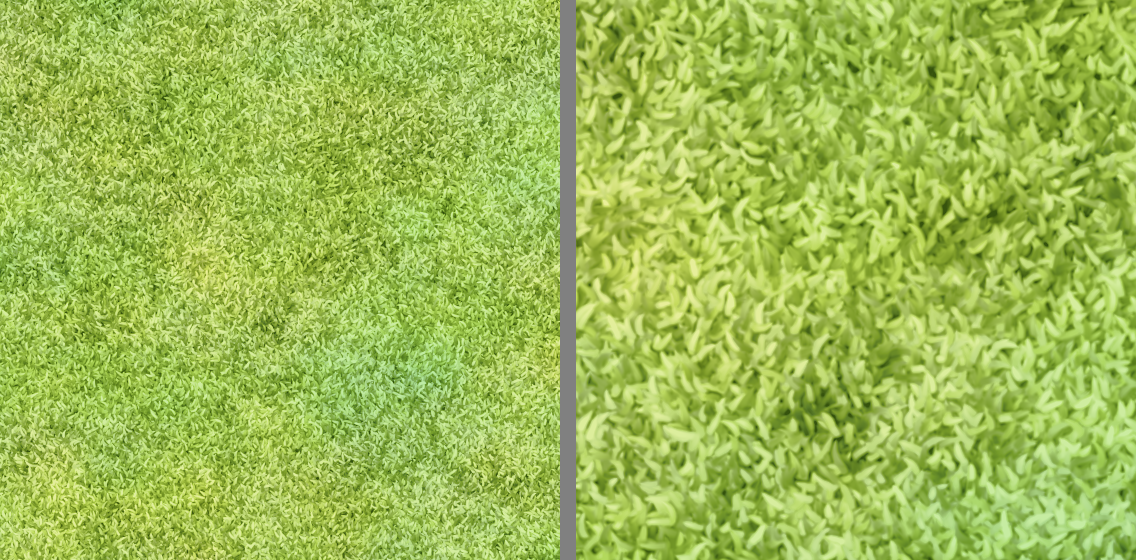
Left, the full canvas; right, a detail of the centre.
A WebGL 1 fragment shader for this texture:

```glsl
precision highp float;
// Sunlit mown lawn: layers of short tangled grass blades with soft patches of tone.
uniform vec2 u_resolution;

const vec3 DEEP   = vec3(0.20, 0.32, 0.05);
const vec3 DARK   = vec3(0.34, 0.47, 0.09);
const vec3 COOL   = vec3(0.34, 0.50, 0.25);
const vec3 MOSS   = vec3(0.47, 0.61, 0.16);
const vec3 LEAF   = vec3(0.60, 0.74, 0.25);
const vec3 DULL   = vec3(0.58, 0.69, 0.36);
const vec3 BRIGHT = vec3(0.71, 0.85, 0.36);
const vec3 PALE   = vec3(0.73, 0.85, 0.53);
const vec3 GLINT  = vec3(0.84, 0.93, 0.62);

const int   LAYERS      = 5;
const float DENSITY     = 108.0;  // blade cells across the canvas
const float HALF_WIDTH  = 0.21;   // in cells
const float SOFTNESS    = 0.0016; // edge blur, in canvas units
const float LEAN_SPREAD = 2.5;    // random tilt of the blades, radians
const float BEND        = 0.7;
const float TONE_CENTRE = 0.69;
const float TONE_SPREAD = 0.78;
const float GAP_TONE    = 0.18;   // ground between the blades
const float SHADOW      = 0.25;
const float CONTRAST    = 1.14;
const float MEAN_TONE   = 0.57;
const float PATCH_TONE  = 0.42;
const float CLUMP_TONE  = 0.26;
const float GRAIN_TONE  = 0.24;
const float PATCH_DRY   = 1.4;
const vec3  WARM_SHIFT  = vec3(0.30, 0.02, -0.10);

vec3 hash3(vec2 p) {
  vec3 q = fract(vec3(p.xyx) * vec3(0.1031, 0.1030, 0.0973));
  q += dot(q, q.yxz + 33.33);
  return fract((q.xxy + q.yzz) * q.zyx);
}

float valueNoise(vec2 p) {
  vec2 i = floor(p), f = fract(p);
  f = f * f * (3.0 - 2.0 * f);
  float low  = mix(hash3(i).x, hash3(i + vec2(1.0, 0.0)).x, f.x);
  float high = mix(hash3(i + vec2(0.0, 1.0)).x, hash3(i + 1.0).x, f.x);
  return mix(low, high, f.y);
}

// Three octaves around zero, slightly stretched sideways.
float patches(vec2 p) {
  float sum = 0.0, weight = 0.54;
  p *= vec2(0.8, 1.15);
  for (int i = 0; i < 3; i++) {
    sum += weight * (valueNoise(p) - 0.5);
    p = p * 2.1 + 19.7;
    weight *= 0.55;
  }
  return sum;
}

// Coverage of a tapered blade; q is (along, across) from its middle.
float blade(vec2 q, float halfLength, float soft) {
  float u = clamp(q.x / halfLength, -1.0, 1.0);
  float width = HALF_WIDTH * (1.0 - 0.4 * u * u - 0.35 * u);
  float side = 1.0 - smoothstep(width - soft, width + soft, abs(q.y));
  float ends = 1.0 - smoothstep(halfLength - soft, halfLength + soft, abs(q.x));
  return side * ends;
}

float rise(float from, float to, float t) {
  return clamp((t - from) / (to - from), 0.0, 1.0);
}

vec3 grassColour(float tone, float dry) {
  vec3 c = mix(DEEP, mix(DARK, COOL, dry * 0.5), rise(0.0, 0.15, tone));
  c = mix(c, MOSS, rise(0.15, 0.35, tone));
  c = mix(c, mix(LEAF, DULL, dry), rise(0.35, 0.58, tone));
  c = mix(c, mix(BRIGHT, PALE, dry), rise(0.58, 0.80, tone));
  return mix(c, GLINT, rise(0.84, 1.2, tone));
}

void main() {
  float size = min(u_resolution.x, u_resolution.y);
  vec2 uv = gl_FragCoord.xy / size;
  float soft = max(SOFTNESS, 0.75 / size) * DENSITY;

  // Broad variation of light, dryness, hue and combing direction.
  float light = patches(uv * 9.0 + 3.1);
  float dryPatch = patches(uv * 8.0 + 41.0);
  float warmth = patches(uv * 4.5 + 23.0);
  float comb = patches(uv * 11.0 + 77.0) * 1.8;
  float clump = valueNoise(uv * vec2(44.0, 56.0) + 9.0) - 0.5;
  float grain = valueNoise(uv * vec2(185.0, 150.0) + 5.0) - 0.5;

  float tone = GAP_TONE;
  float dry = 0.4;

  // Blades from the lowest layer to the top one.
  for (int layer = 0; layer < LAYERS; layer++) {
    float depth = float(layer) / float(LAYERS - 1);
    vec2 p = uv * DENSITY + float(layer) * vec2(137.37, 71.61);
    vec2 cell = floor(p);
    for (int y = -1; y <= 1; y++) {
      for (int x = -1; x <= 1; x++) {
        vec2 id = cell + vec2(float(x), float(y));
        vec3 place = hash3(id);
        vec3 look = hash3(id + 311.7);
        float angle = 1.5708 + comb + (place.z - 0.5) * LEAN_SPREAD;
        vec2 dir = vec2(cos(angle), sin(angle));
        vec2 d = p - id - place.xy;
        vec2 q = vec2(dot(d, dir), dot(d, vec2(-dir.y, dir.x)));
        q.y += (look.y - 0.5) * BEND * q.x * q.x;
        float halfLength = mix(0.45, 0.92, look.z);

        // Shade falls to one side, then the blade covers what is below.
        float shade = blade(q + vec2(0.1, 0.22), halfLength, soft * 1.3);
        tone *= 1.0 - SHADOW * shade;
        float cover = blade(q, halfLength, soft);
        float bladeTone = TONE_CENTRE + (look.x - 0.5) * TONE_SPREAD
                        + 0.14 * q.x / halfLength + 0.12 * (depth - 0.5);
        tone = mix(tone, bladeTone, cover);
        dry = mix(dry, look.y * 0.9, cover);
      }
    }
  }

  tone = MEAN_TONE + (tone - 0.52) * CONTRAST;
  tone += light * PATCH_TONE + clump * CLUMP_TONE + grain * GRAIN_TONE;
  dry = clamp(dry + dryPatch * PATCH_DRY, 0.0, 1.0);
  vec3 colour = grassColour(tone, dry) * (1.0 + warmth * WARM_SHIFT);
  gl_FragColor = vec4(colour, 1.0);
}
```
